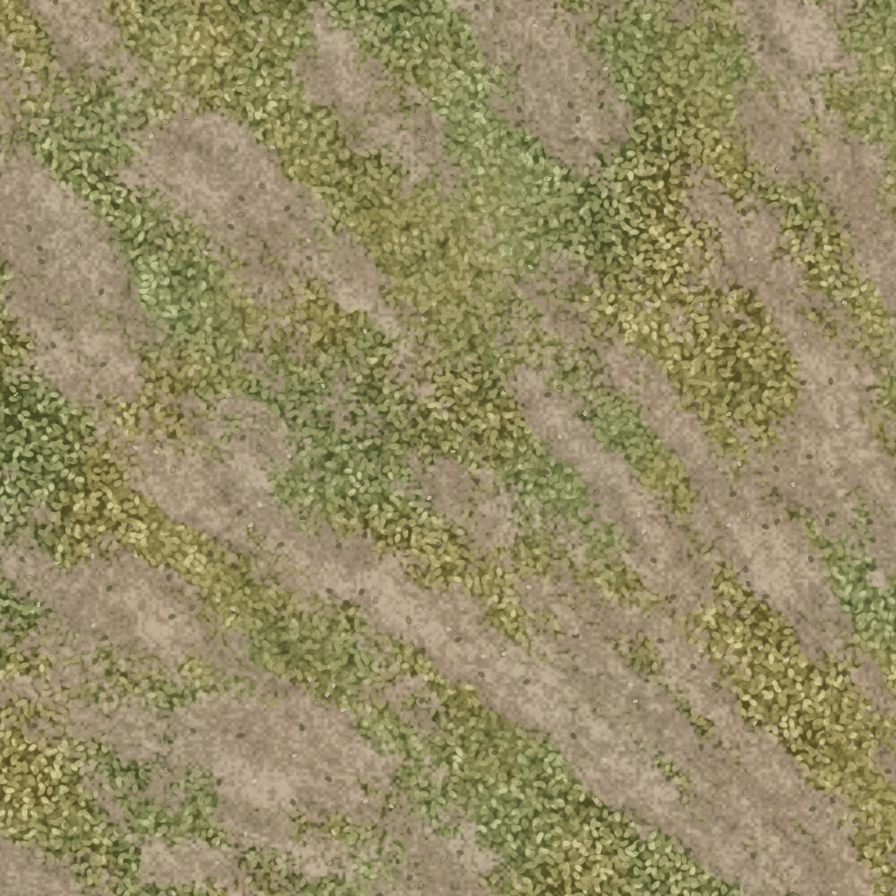
A WebGL 1 fragment shader for this texture:

```glsl
precision highp float;
// Draws dry mossy grass with worn, diagonal streaks of bare pinkish soil.
uniform vec2 u_resolution;

float hash(vec2 p) {
  vec3 q = fract(vec3(p.xyx) * 0.1031);
  q += dot(q, q.yzx + 33.33);
  return fract((q.x + q.y) * q.z);
}

float noise(vec2 p) {
  vec2 cell = floor(p), f = fract(p);
  f = f * f * (3.0 - 2.0 * f);
  float low = mix(hash(cell), hash(cell + vec2(1.0, 0.0)), f.x);
  float high = mix(hash(cell + vec2(0.0, 1.0)), hash(cell + 1.0), f.x);
  return mix(low, high, f.y);
}

float fbm(vec2 p) {
  float sum = 0.0, weight = 0.5;
  for (int i = 0; i < 5; i++) {
    sum += weight * noise(p);
    p = mat2(1.6, 1.2, -1.2, 1.6) * p + 17.3;
    weight *= 0.53;
  }
  return sum;
}

// Polar flow: streaks gather towards a focus. x runs along them, y across.
vec2 flowCoords(vec2 p, vec2 focus) {
  vec2 d = p - focus;
  return vec2(length(d), atan(d.y, -d.x) * 1.35);
}

// Scattered ellipses: x is the shade of the top one, y its coverage.
vec2 scatter(vec2 p, vec2 size, float softness) {
  vec2 cell = floor(p);
  vec2 result = vec2(0.0);
  for (int j = -1; j <= 1; j++) {
    for (int i = -1; i <= 1; i++) {
      vec2 id = cell + vec2(float(i), float(j));
      vec2 jitter = vec2(hash(id + 3.7), hash(id + 41.2));
      float turn = 6.2832 * hash(id + 77.1);
      vec2 d = p - id - jitter;
      d = vec2(d.x * cos(turn) + d.y * sin(turn), d.y * cos(turn) - d.x * sin(turn));
      float cover = 1.0 - smoothstep(1.0 - softness, 1.0 + softness, length(d / size));
      result = mix(result, vec2(hash(id + 9.4), 1.0), cover);
    }
  }
  return result;
}

vec3 grassColor(float tone, float dryness) {
  vec3 shadow = vec3(0.30, 0.29, 0.15);
  vec3 moss = vec3(0.51, 0.495, 0.305);
  vec3 blade = vec3(0.63, 0.605, 0.415);
  vec3 tip = vec3(0.80, 0.78, 0.60);
  vec3 color = mix(shadow, moss, smoothstep(0.0, 0.42, tone));
  color = mix(color, blade, smoothstep(0.36, 0.66, tone));
  color = mix(color, tip, smoothstep(0.66, 1.0, tone));
  return color + mix(vec3(-0.035, 0.005, -0.005), vec3(0.035, 0.01, -0.015), dryness);
}

vec3 soilColor(float tone) {
  vec3 damp = vec3(0.45, 0.39, 0.31);
  vec3 earth = vec3(0.61, 0.54, 0.45);
  vec3 dust = vec3(0.76, 0.69, 0.60);
  vec3 color = mix(damp, earth, smoothstep(0.1, 0.5, tone));
  return mix(color, dust, smoothstep(0.45, 0.95, tone));
}

void main() {
  vec2 p = gl_FragCoord.xy / u_resolution.y;
  vec2 flow = flowCoords(p, vec2(1.58, -0.53));
  vec2 bend = 0.02 * vec2(fbm(p * 7.0) - 0.5, fbm(p * 7.0 + 31.0) - 0.5);
  vec2 track = flow + bend;

  // Fine grain shared by both surfaces
  float grain = noise(p * 250.0) - 0.5;
  float clump = noise(p * 95.0 + 8.0) - 0.5;

  // Grass: small leaves over shaded gaps, coarser towards the left
  float coarse = smoothstep(0.3, 0.75, fbm(p * 4.0 + 5.0) + 0.25 * (0.5 - p.x));
  vec2 leaf = scatter(p * 125.0, vec2(0.68, 0.42), 0.4);
  float leafTone = mix(0.22, 0.3 + 0.55 * leaf.x, leaf.y);
  float shade = fbm(track * vec2(9.0, 20.0) + 60.0) - 0.5;
  float grassTone = 0.52 + mix(0.75, 1.3, coarse) * (leafTone - 0.5);
  grassTone += 0.3 * grain + 0.22 * clump + 0.3 * shade;
  vec3 grass = grassColor(grassTone, smoothstep(0.3, 0.7, fbm(p * 6.0 + 90.0)));

  // Soil: long worn tracks, broken patches and ragged edges
  float streak = fbm(track * vec2(3.5, 15.0) + 12.0);
  float patches = fbm(track * vec2(9.0, 17.0) + 44.0);
  float ragged = fbm(p * 42.0 + 7.0) - 0.5;
  float bare = 0.58 * streak + 0.42 * patches + 0.22 * ragged + 0.1 * grain;
  float soilMask = 0.92 * smoothstep(0.46, 0.59, bare);
  float dust = fbm(track * vec2(14.0, 45.0) + 23.0) - 0.5;
  float soilTone = 0.55 + 0.65 * dust + 0.3 * grain + 0.22 * clump;
  soilTone += 0.8 * (bare - 0.56) + 0.12 * (leafTone - 0.5);
  vec3 color = mix(grass, soilColor(soilTone), soilMask);

  // Sparse pale pebbles and dark pits
  vec2 speck = scatter(p * 48.0 + 19.0, vec2(0.2, 0.14), 0.35);
  float pebble = speck.y * smoothstep(0.95, 0.97, speck.x);
  float pit = speck.y * (1.0 - smoothstep(0.07, 0.1, speck.x));
  color = mix(color, vec3(0.82, 0.77, 0.69), 0.75 * pebble);
  color = mix(color, vec3(0.31, 0.28, 0.19), 0.6 * pit);

  gl_FragColor = vec4(color, 1.0);
}
```
